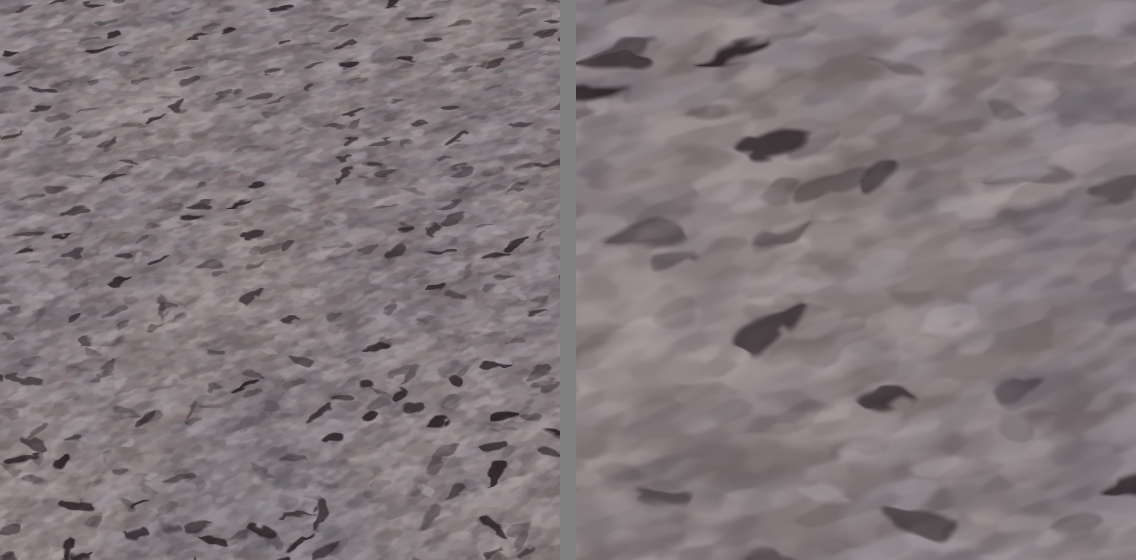
Left: the whole. Right: its middle third, enlarged.
This texture is drawn by a WebGL 1 fragment shader. Its source:

```glsl
precision highp float;
// Weathered mauve-grey stone with slanted dark mineral flakes, seen at a slight tilt.

uniform vec2 u_resolution;

const vec3 STONE = vec3(0.522, 0.484, 0.501);
const vec3 DARK_FLAKE = vec3(0.195, 0.165, 0.178);
const vec3 PALE_FLAKE = vec3(0.66, 0.63, 0.65);
const vec3 WARM_TINT = vec3(0.012, 0.000, -0.010);
const vec3 COOL_TINT = vec3(-0.014, 0.002, 0.003);

const float SLANT = 0.40;           // main direction of the flakes, radians
const float TILT = 0.30;            // flattening towards the top
const float EDGE = 0.0028;          // softness of flake outlines
const float WOBBLE = 0.011;         // raggedness of flake outlines
const float COARSE_CONTRAST = 0.13;
const float FINE_CONTRAST = 0.10;
const float BROAD_CONTRAST = 0.010;

vec2 hash2(vec2 cell) {
  vec3 h = fract(cell.xyx * vec3(0.1031, 0.1030, 0.0973));
  h += dot(h, h.yzx + 33.33);
  return fract((h.xx + h.yz) * h.zy);
}

vec2 rotate(vec2 p, float angle) {
  float c = cos(angle), s = sin(angle);
  return vec2(c * p.x + s * p.y, c * p.y - s * p.x);
}

// Soft cellular noise: random cell tones blended by distance, two channels.
vec2 grain(vec2 p) {
  vec2 id = floor(p), sum = vec2(0.0);
  float total = 0.0;
  for (int j = -1; j <= 1; j++) {
    for (int i = -1; i <= 1; i++) {
      vec2 cell = id + vec2(float(i), float(j));
      vec2 d = cell + hash2(cell) - p;
      float weight = exp(-6.0 * dot(d, d));
      sum += weight * hash2(cell + 71.0);
      total += weight;
    }
  }
  return sum / total - 0.5;
}

// Approximate signed distance to an ellipse that tapers to one end.
float flakeDistance(vec2 p, vec2 radii, float taper) {
  radii.y *= 1.0 - taper * clamp(p.x / radii.x, -1.0, 1.0);
  float k = length(p / radii);
  return k * (k - 1.0) / max(length(p / (radii * radii)), 0.001);
}

// Scattered flakes: returns the strongest coverage at p.
float flakes(vec2 p, vec2 cellSize, vec2 radii, float share, vec2 strength, float seed) {
  vec2 id = floor(p / cellSize);
  float cover = 0.0;
  for (int j = -1; j <= 1; j++) {
    for (int i = -1; i <= 1; i++) {
      vec2 cell = id + vec2(float(i), float(j));
      vec2 place = hash2(cell + seed);
      vec2 kind = hash2(cell + seed + 19.0);
      vec2 shape = hash2(cell + seed + 43.0);
      vec2 turn = hash2(cell + seed + 87.0) - 0.5;
      vec2 center = (cell + place) * cellSize;
      float height = clamp(center.y, 0.0, 1.0);

      // Nearer flakes are larger and turn more freely.
      float spread = mix(1.1, 0.55, height);
      float angle = SLANT + spread * turn.x + 5.0 * spread * turn.x * turn.x * turn.x;
      vec2 size = radii * mix(vec2(0.6), vec2(1.4), shape) * mix(1.1, 0.85, height);
      float d = flakeDistance(rotate(p - center, angle), size, 1.1 * turn.y);
      float present = step(kind.x, share);
      float mask = 1.0 - smoothstep(-EDGE, EDGE, d);
      cover = max(cover, present * mask * mix(strength.x, strength.y, kind.y));
    }
  }
  return cover;
}

void main() {
  vec2 uv = gl_FragCoord.xy / u_resolution.y;
  vec2 p = vec2(uv.x, uv.y * (1.0 + TILT * uv.y));

  // Stone ground: stretched grains along the slant.
  vec2 along = rotate(p, SLANT);
  vec2 ragged = grain(p * vec2(55.0, 75.0));
  vec2 coarse = grain(along * vec2(24.0, 52.0) + ragged * 0.5);
  vec2 fine = grain(along * vec2(58.0, 110.0) + 37.0);

  // Broad stains from layered sines.
  float stain = sin(p.x * 7.0 + 2.0 * sin(p.y * 5.0 + 1.0))
              + sin(p.y * 9.0 - p.x * 4.0 + 1.5 * sin(p.x * 11.0));
  float tone = COARSE_CONTRAST * coarse.x + FINE_CONTRAST * fine.x + BROAD_CONTRAST * stain;
  vec3 color = STONE + tone;
  color += mix(COOL_TINT, WARM_TINT, clamp(0.5 + 0.25 * stain + coarse.y, 0.0, 1.0));

  // Pale chips, faint flakes, then dark flakes on top.
  vec2 q = p + WOBBLE * ragged;
  float pale = flakes(q, vec2(0.06, 0.05), vec2(0.013, 0.007), 0.16, vec2(0.12, 0.6), 211.0);
  float faint = flakes(q, vec2(0.06, 0.04), vec2(0.020, 0.007), 0.46, vec2(0.12, 0.48), 503.0);
  float dark = flakes(q, vec2(0.07, 0.05), vec2(0.022, 0.0075), 0.31, vec2(0.5, 1.0), 809.0);
  color = mix(color, PALE_FLAKE, pale);
  color = mix(color, DARK_FLAKE, faint * (1.0 + 0.6 * fine.y));
  color = mix(color, DARK_FLAKE + 0.3 * tone, dark);

  gl_FragColor = vec4(clamp(color, 0.0, 1.0), 1.0);
}
```
